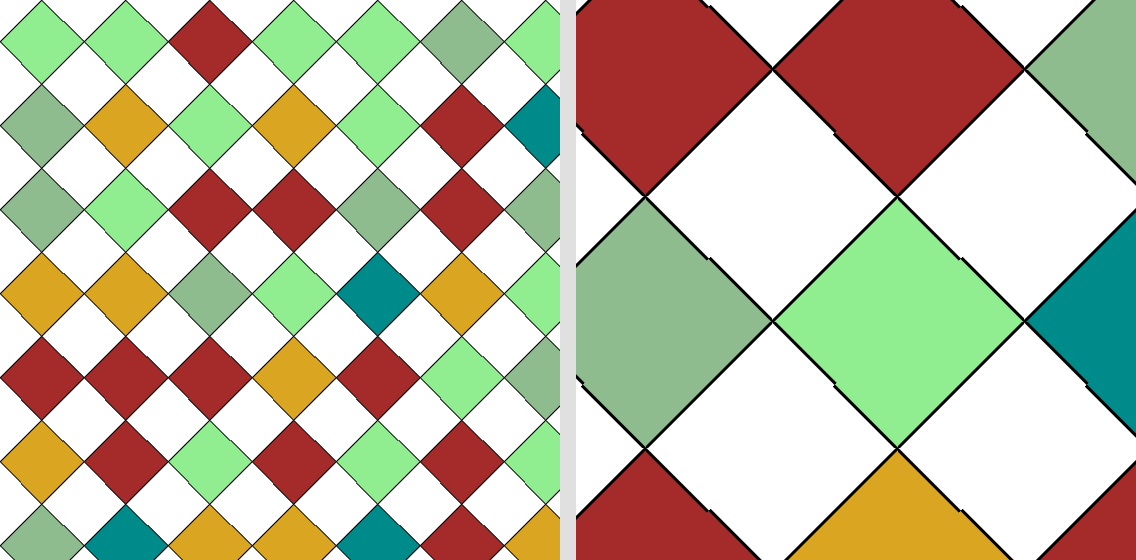
Left, the full canvas; right, a detail of the centre.
Reproduce this pattern procedurally as a WebGL 1 fragment shader.

```glsl
precision highp float;

uniform vec2 u_resolution;

#define PITCH 0.15         // diamond spacing, in canvas heights
#define LINE_WIDTH 0.0018
#define JOG 0.0014         // small step halfway along two opposite edges
#define SEED 3.0
#define PAPER vec3(1.0)
#define INK vec3(0.0)
#define TEAL vec3(0.0, 0.545, 0.545)
#define SAGE vec3(0.561, 0.737, 0.561)
#define LIGHT_GREEN vec3(0.565, 0.933, 0.565)
#define GOLD vec3(0.855, 0.647, 0.125)
#define BROWN vec3(0.647, 0.165, 0.165)

float hash(vec2 p) {
  return fract(sin(dot(p, vec2(127.1, 311.7)) + SEED) * 43758.5453);
}

// Weighted random pick from the palette
vec3 diamondColor(vec2 cell) {
  float pick = hash(cell);
  if (pick < 0.14) return TEAL;
  if (pick < 0.34) return SAGE;
  if (pick < 0.51) return LIGHT_GREEN;
  if (pick < 0.72) return GOLD;
  return BROWN;
}

// Signed distance to a diamond inscribed in a unit cell, scaled to the canvas
float diamondDistance(vec2 q) {
  float d = (abs(q.x) + abs(q.y) - 0.5) * PITCH * 0.70711;
  // The lower half of the falling edges sits slightly further out
  float falling = step(q.x * q.y, 0.0);
  float side = step(0.0, q.x + q.y) - 0.5;
  return d - falling * side * JOG;
}

// Coverage of a shape by one pixel, from its signed distance
float coverage(float d, float pixel) {
  return clamp(0.5 - d / pixel, 0.0, 1.0);
}

void main() {
  float pixel = 1.0 / u_resolution.y;

  // Grid anchored at the top left, y pointing down
  vec2 p = vec2(gl_FragCoord.x, u_resolution.y - gl_FragCoord.y) * pixel / PITCH;
  vec2 cell = floor(p);
  float d = diamondDistance(fract(p) - 0.5);

  // Fill, then outline
  vec3 color = mix(PAPER, diamondColor(cell), coverage(d, pixel));
  color = mix(color, INK, coverage(abs(d) - 0.5 * LINE_WIDTH, pixel));

  gl_FragColor = vec4(color, 1.0);
}
```
